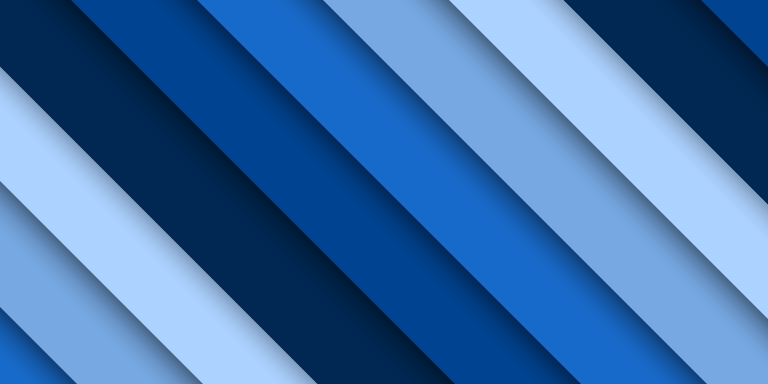
A Shadertoy shader for this background:

```glsl
// Diagonal blue bands stacked like paper sheets, each shading the one below it.

// Lengths are fractions of the canvas height, measured along the horizontal.
const float BAND_STEP = 0.3281;      // spacing of the band edges
const float FIRST_EDGE = -0.1432;    // regular start of a navy band
const float NAVY_OVERLAP = 0.0300;   // extra reach of navy over the light band
const float SHADOW_WIDTH = 0.146;
const float SHADOW_STRENGTH = 0.42;
const float BAND_COUNT = 5.0;

const vec3 NAVY = vec3(0.000, 0.155, 0.322);
const vec3 ROYAL = vec3(0.000, 0.266, 0.570);
const vec3 AZURE = vec3(0.094, 0.416, 0.792);
const vec3 SKY = vec3(0.465, 0.660, 0.886);
const vec3 PALE = vec3(0.675, 0.823, 1.000);

vec3 bandColor(float index) {
    float k = mod(index, BAND_COUNT);
    if (k < 0.5) return NAVY;
    if (k < 1.5) return ROYAL;
    if (k < 2.5) return AZURE;
    if (k < 3.5) return SKY;
    return PALE;
}

// Regular left edge of a band
float regularEdge(float index) {
    return FIRST_EDGE + index * BAND_STEP;
}

// Visible left edge: navy reaches further over its neighbour
float visibleEdge(float index) {
    float isNavy = 1.0 - step(0.5, mod(index, BAND_COUNT));
    return regularEdge(index) - NAVY_OVERLAP * isNavy;
}

// Band colour darkened by the shadow of the next band
vec3 shadedBand(float index, float u) {
    float gap = max(regularEdge(index + 1.0) - u, 0.0);
    float fade = max(1.0 - gap / SHADOW_WIDTH, 0.0);
    return bandColor(index) * (1.0 - SHADOW_STRENGTH * fade * fade);
}

void mainImage(out vec4 fragColor, in vec2 fragCoord) {
    // Diagonal coordinate, zero through the upper left corner
    float u = (fragCoord.x + fragCoord.y) / iResolution.y - 1.0;
    float halfPixel = 0.75 / iResolution.y;

    // Lay the band and its successor over the previous one with smooth edges
    float index = floor((u - FIRST_EDGE) / BAND_STEP);
    vec3 color = shadedBand(index - 1.0, u);
    for (float i = 0.0; i < 2.0; i++) {
        float edge = visibleEdge(index + i);
        float cover = smoothstep(-halfPixel, halfPixel, u - edge);
        color = mix(color, shadedBand(index + i, u), cover);
    }
    fragColor = vec4(color, 1.0);
}
```
